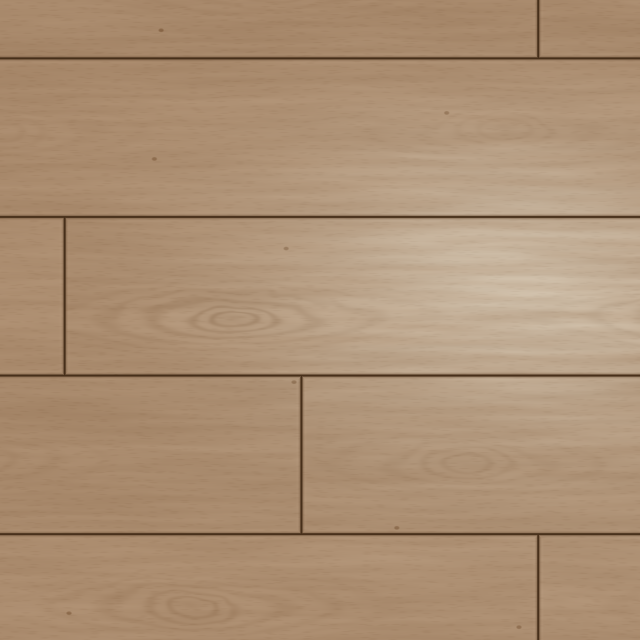
This texture is drawn by a Shadertoy shader. Its source:

```glsl
// Wide oak floor planks in staggered rows, with cathedral grain, dark seams and a soft window sheen.

const float ROW_HEIGHT = 0.2478;
const float FIRST_SEAM = 0.1654;
const float PLANK_LENGTH = 1.48;
const float STAGGER = 0.37;
const float FIRST_JOINT = 0.471;
const float KNOT_SPACING = 0.79;
const float SEAM_HALF_WIDTH = 0.0015;

const vec3 OAK = vec3(0.655, 0.532, 0.415);
const vec3 SHEEN = vec3(0.80, 0.735, 0.65);
const vec3 GROOVE = vec3(0.25, 0.16, 0.08);
const vec3 GROOVE_EDGE = vec3(0.45, 0.34, 0.24);
const vec3 GRAIN_SHADE = vec3(0.92, 1.0, 1.04);

vec2 hash22(vec2 p) {
    vec3 q = fract(p.xyx * vec3(0.1031, 0.1030, 0.0973));
    q += dot(q, q.yzx + 33.33);
    return fract((q.xx + q.yz) * q.zy);
}

// Layered, rotated sines: smooth noise around zero
float waves(vec2 p) {
    float sum = 0.0, amplitude = 0.5;
    for (int i = 0; i < 5; i++) {
        p = mat2(0.8, 0.6, -0.6, 0.8) * p * 1.7 + 1.9;
        sum += amplitude * sin(p.x + 1.5 * sin(p.y));
        amplitude *= 0.6;
    }
    return sum;
}

// Cellular noise: distance to the nearest scattered point
float cellular(vec2 p) {
    vec2 cell = floor(p), local = fract(p);
    float nearest = 2.0;
    for (int y = -1; y <= 1; y++)
    for (int x = -1; x <= 1; x++) {
        vec2 offset = vec2(x, y);
        nearest = min(nearest, length(offset + hash22(cell + offset + 50.0) - local));
    }
    return nearest;
}

float edgeDistance(float t, float size) {
    return min(t, 1.0 - t) * size;
}

// Nested arches along the heart of a plank, closing into ovals at the knots
float cathedral(vec2 p, float row, float strength, vec2 seed) {
    float heart = ROW_HEIGHT * (0.45 - 0.1 * sin(2.1 * row));
    float warp = waves(vec2(p.x * 9.0, p.y * 22.0) + seed);
    float v = p.y - heart + 0.007 * warp;
    float along = fract((p.x - 0.365 * (2.0 - row)) / KNOT_SPACING + 0.5) - 0.5;
    vec2 q = vec2(along * KNOT_SPACING / 0.055, v / 0.024);
    float knot = exp(-dot(q, q));
    float field = pow(v / 0.045, 2.0) - 0.8 * cos(6.2832 * along) - 0.9 * knot;
    float rings = 0.5 + 0.5 * sin(field * 13.0 + 1.6 * warp);
    float band = exp(-pow(v / 0.042, 2.0)) * (0.55 + 0.45 * cos(6.2832 * along));
    return strength * (band * (rings * rings - 0.3) + 0.45 * knot);
}

// Darkness of streaks, rings, pores and small specks
float woodGrain(vec2 p, float row, vec2 seed) {
    float bend = 0.004 * waves(vec2(p.x * 4.0, p.y * 9.0) + seed);
    vec2 bent = vec2(p.x, p.y + bend);
    float streaks = waves(bent * vec2(7.0, 120.0) + seed);
    float broad = waves(bent * vec2(2.0, 22.0) + seed.yx);
    float strength = 0.6 + 0.4 * sin(2.1 * row + seed.x);
    float pores = 1.0 - smoothstep(0.06, 0.3, cellular(bent * vec2(28.0, 160.0) + seed));
    float speck = 1.0 - smoothstep(0.005, 0.014, cellular(p * vec2(2.5, 3.5) + seed));
    return 0.014 * streaks + 0.012 * broad + 0.018 * pores + 0.12 * speck
         + 0.075 * cathedral(p, row, strength, seed);
}

// Reflected light, broken up by the grain
float sheenAmount(vec2 p, float streak) {
    vec2 q = (p - vec2(0.80, 0.57)) / vec2(0.40, 0.23);
    vec2 wide = (p - vec2(0.95, 0.35)) / vec2(0.55, 0.40);
    float glow = 0.72 * exp(-dot(q, q)) + 0.18 * exp(-dot(wide, wide));
    return clamp(glow * (1.0 + 0.22 * streak), 0.0, 1.0);
}

vec3 addSeam(vec3 color, float d, float pixel) {
    float bevel = exp(-pow((d - 0.006) / 0.002, 2.0));
    color += 0.012 * bevel;
    color = mix(color, GROOVE_EDGE, 0.75 * exp(-pow(d / 0.0032, 2.0)));
    float core = 1.0 - smoothstep(-pixel, pixel, d - SEAM_HALF_WIDTH);
    return mix(color, GROOVE, 0.9 * core);
}

void mainImage(out vec4 fragColor, in vec2 fragCoord) {
    vec2 p = fragCoord / iResolution.y;
    float pixel = 0.75 / iResolution.y;

    // Plank layout
    float rowCoord = (p.y - FIRST_SEAM) / ROW_HEIGHT;
    float row = floor(rowCoord);
    float plankCoord = (p.x - FIRST_JOINT + STAGGER * row) / PLANK_LENGTH;
    vec2 plank = vec2(floor(plankCoord), row);
    vec2 seed = 20.0 * hash22(plank + 11.0);

    // Wood
    vec2 local = vec2(p.x, fract(rowCoord) * ROW_HEIGHT);
    float tint = 0.022 * (hash22(plank + 37.0).x - 0.5);
    vec3 color = OAK + tint;
    float streak = waves(p * vec2(5.0, 75.0) + seed);
    color = mix(color, SHEEN, sheenAmount(p, streak));
    color -= GRAIN_SHADE * woodGrain(local, row, seed);

    // Seams
    float seam = min(edgeDistance(fract(rowCoord), ROW_HEIGHT),
                     edgeDistance(fract(plankCoord), PLANK_LENGTH));
    fragColor = vec4(addSeam(color, seam, pixel), 1.0);
}
```
